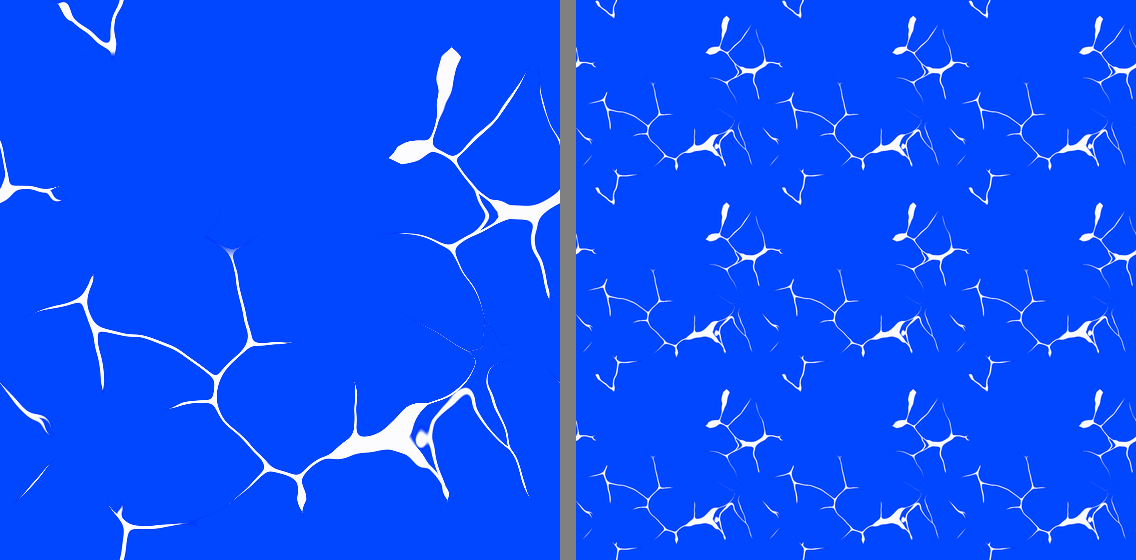
Left: one tile. Right: repeated 3 by 3.
Write a three.js fragment shader that draws this texture.

```glsl
// Broken white cracks with swollen knots and split strands on flat blue, tiling
varying vec2 vUv;

const vec3 BLUE = vec3(0.0, 0.28, 1.0);
const vec3 RIM_BLUE = vec3(0.0, 0.23, 1.0);
const vec3 WHITE = vec3(0.99, 0.99, 1.0);

const float CELLS = 5.0;          // crack cells across the tile
const float FILLET = 0.006;       // webbing where cracks meet
const float THIN = 0.0024;        // half width of a plain strand
const float KNOT = 0.015;         // extra half width of a knot
const float SPLIT = 0.028;        // half opening of a split strand
const float SOFT = 0.0008;        // edge smoothing

vec2 hash2(vec2 p, float seed) {
  vec3 q = fract((p.xyx + seed) * vec3(0.1031, 0.1030, 0.0973));
  q += dot(q, q.yzx + 33.33);
  return fract((q.xx + q.yz) * q.zy);
}

// Two channels of value noise that wrap after freq lattice steps
vec2 wrapNoise(vec2 uv, float freq, float seed) {
  vec2 p = uv * freq;
  vec2 i = floor(p);
  vec2 f = p - i;
  vec2 u = f * f * f * (f * (f * 6.0 - 15.0) + 10.0);
  vec2 a = hash2(mod(i, freq), seed);
  vec2 b = hash2(mod(i + vec2(1.0, 0.0), freq), seed);
  vec2 c = hash2(mod(i + vec2(0.0, 1.0), freq), seed);
  vec2 d = hash2(mod(i + 1.0, freq), seed);
  return mix(mix(a, b, u.x), mix(c, d, u.x), u.y);
}

// Jittered site of a cell, wrapped to the tile
vec2 site(vec2 cell, float count, float seed) {
  return cell + 0.06 + 0.88 * hash2(mod(cell, count), seed);
}

// Distance to the nearest cell border, blended where borders meet
float crackDistance(vec2 uv, float count, float fillet, float seed) {
  vec2 p = uv * count;
  vec2 home = floor(p);
  vec2 nearCell = home;
  vec2 nearSite = vec2(0.0);
  float best = 100.0;
  for (int y = -2; y <= 2; y++) {
    for (int x = -2; x <= 2; x++) {
      vec2 cell = home + vec2(float(x), float(y));
      vec2 toSite = site(cell, count, seed) - p;
      float d = dot(toSite, toSite);
      if (d < best) {
        best = d;
        nearCell = cell;
        nearSite = toSite;
      }
    }
  }
  float total = 1e-20;
  for (int y = -2; y <= 2; y++) {
    for (int x = -2; x <= 2; x++) {
      if (x == 0 && y == 0) continue;
      vec2 cell = nearCell + vec2(float(x), float(y));
      vec2 toSite = site(cell, count, seed) - p;
      float d = dot(0.5 * (nearSite + toSite), normalize(toSite - nearSite));
      total += exp(-d / (count * fillet));
    }
  }
  return -fillet * log(total);
}

// Bends straight borders into wandering strands
vec2 wander(vec2 uv) {
  vec2 bend = 0.050 * (wrapNoise(uv, 7.0, 3.7) - 0.5);
  vec2 wiggle = 0.011 * (wrapNoise(uv, 23.0, 11.3) - 0.5);
  return uv + bend + wiggle;
}

// Half width of the strand; below zero the crack is broken off
float strandWidth(vec2 uv) {
  float presence = wrapNoise(uv, 5.0, 21.9).x;
  float taper = clamp((presence - 0.48) * 8.0, -1.5, 1.0);
  float swelling = wrapNoise(uv, 11.0, 37.1).x;
  float knot = smoothstep(0.62, 1.0, swelling) * max(taper, 0.0);
  float variation = 0.8 + 0.5 * wrapNoise(uv, 17.0, 5.3).y;
  return THIN * taper * variation + KNOT * knot;
}

void main() {
  float d = max(crackDistance(wander(vUv), CELLS, FILLET, 8.6), 0.0);

  // Pull some strands apart into narrow loops
  float opening = SPLIT * smoothstep(0.64, 0.95, wrapNoise(vUv, 8.0, 53.2).y);
  float edge = abs(d - opening) - strandWidth(vUv);

  // Flat colours with a faint darker rim
  float rim = 1.0 - smoothstep(SOFT, 2.5 * SOFT, edge);
  float ink = 1.0 - smoothstep(-SOFT, SOFT, edge);
  vec3 color = mix(mix(BLUE, RIM_BLUE, rim), WHITE, ink);
  gl_FragColor = vec4(color, 1.0);
}
```
